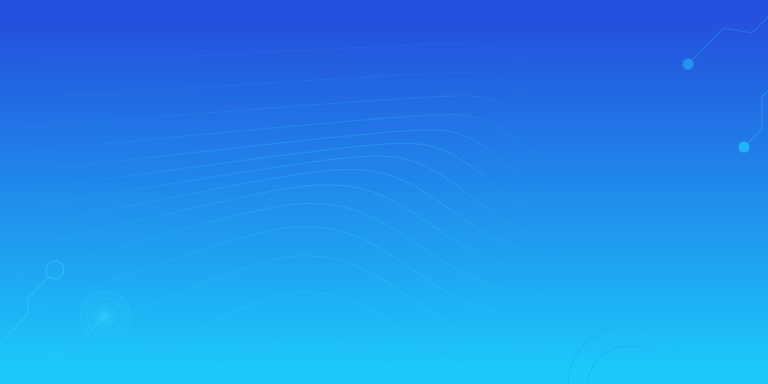
This background is drawn by a WebGL 1 fragment shader. Its source:

```glsl
precision highp float;
// Blue to cyan gradient with flowing contour lines, circuit traces and faint rings.

uniform vec2 u_resolution;

#define TOP_COLOR vec3(0.14, 0.315, 0.865)
#define BOTTOM_COLOR vec3(0.11, 0.785, 0.98)
#define LINE_COLOR vec3(0.20, 0.80, 0.99)
#define TRACE_COLOR vec3(0.12, 0.74, 0.98)
#define RING_COLOR vec3(0.10, 0.64, 0.92)
#define CONTOURS 14
#define CONTOUR_ALPHA 0.30
#define HALF_WIDTH 0.0013

// Smooth coverage of a shape from its signed distance
float fill(float d) {
    return clamp(0.5 - d * u_resolution.y, 0.0, 1.0);
}

float stroke(float d) {
    return fill(abs(d) - HALF_WIDTH);
}

float segment(vec2 p, vec2 a, vec2 b) {
    vec2 ab = b - a;
    vec2 ap = p - a;
    return length(ap - ab * clamp(dot(ap, ab) / dot(ab, ab), 0.0, 1.0));
}

// Distance to a trace with three straight parts
float trace(vec2 p, vec2 a, vec2 b, vec2 c, vec2 d) {
    return min(segment(p, a, b), min(segment(p, b, c), segment(p, c, d)));
}

// Height of one contour: a slow rise, a crest, then a softer fall
float contour(float x, float i) {
    float u = i - 7.5;
    float crest = 0.61 + 0.033 * u + 0.00057 * u * u * u;
    float d = x - mix(0.78, 1.21, smoothstep(3.0, 11.5, i));
    float left = max(-d, 0.0);
    float right = max(d, 0.0);
    float rise = 0.64 * exp(-0.19 * i) * left * left / (left + 0.13);
    float reach = mix(0.36, 0.25, smoothstep(4.0, 10.0, i));
    float fall = mix(0.26, 0.20, i / 13.0) * (1.0 - exp(-pow(right / reach, 2.5)));
    return crest - rise - fall;
}

float contours(vec2 p) {
    float total = 0.0;
    for (int n = 0; n < CONTOURS; n++) {
        float i = float(n);
        float y = contour(p.x, i);
        float slope = (contour(p.x + 0.002, i) - y) / 0.002;
        float strength = mix(1.0, 0.3, smoothstep(8.0, 13.0, i));
        total += strength * stroke((p.y - y) / sqrt(1.0 + slope * slope));
    }
    float fade = smoothstep(-0.1, 0.75, p.x) * (1.0 - smoothstep(1.1, 1.5, p.x));
    return min(total, 1.0) * fade;
}

void main() {
    vec2 p = gl_FragCoord.xy / u_resolution.y;
    p.x *= 2.0 * u_resolution.y / u_resolution.x;

    // Background and contours
    vec3 color = mix(BOTTOM_COLOR, TOP_COLOR, clamp((p.y - 0.04) / 0.90, 0.0, 1.0));
    color = mix(color, LINE_COLOR, CONTOUR_ALPHA * contours(p));

    // Upper right traces with solid ends
    vec2 highEnd = vec2(1.792, 0.833);
    float high = trace(p, highEnd, vec2(1.885, 0.927), vec2(1.958, 0.914), vec2(2.01, 0.966));
    float highMark = max(0.6 * stroke(high), fill(length(p - highEnd) - 0.0143));
    color = mix(color, TRACE_COLOR, 0.55 * highMark);

    vec2 lowEnd = vec2(1.9375, 0.617);
    float low = trace(p, lowEnd, vec2(1.984, 0.664), vec2(1.984, 0.747), vec2(2.01, 0.773));
    float lowMark = max(0.6 * stroke(low), fill(length(p - lowEnd) - 0.0143));
    color = mix(color, TRACE_COLOR, 0.9 * lowMark);

    // Lower left trace with an open ring
    float open = trace(p, vec2(0.127, 0.279), vec2(0.073, 0.224),
                       vec2(0.073, 0.182), vec2(-0.01, 0.097));
    float ring = length(p - vec2(0.143, 0.297)) - 0.023;
    color = mix(color, LINE_COLOR, 0.65 * max(stroke(open), stroke(ring)));

    // Lower left trace with a glowing end and halo rings
    vec2 glowEnd = vec2(0.273, 0.177);
    float r = length(p - glowEnd);
    float glowTrace = trace(p, glowEnd, vec2(0.18, 0.081), vec2(0.14, 0.081), vec2(0.117, 0.058));
    float halo = 0.45 * stroke(glowTrace) + 0.10 * fill(r - 0.065);
    for (int n = 0; n < 3; n++) {
        halo += 0.3 * stroke(r - 0.027 - 0.019 * float(n));
    }
    halo += 0.65 * exp(-r * r / 0.0003);
    color = mix(color, LINE_COLOR, min(halo, 0.9));

    // Dark rings at the lower edge, fading to the right
    float q = length(p - vec2(1.635, -0.005));
    float arcs = max(stroke(q - 0.156), stroke(q - 0.104));
    color = mix(color, RING_COLOR, 0.5 * arcs * (1.0 - smoothstep(1.60, 1.78, p.x)));

    gl_FragColor = vec4(color, 1.0);
}
```
